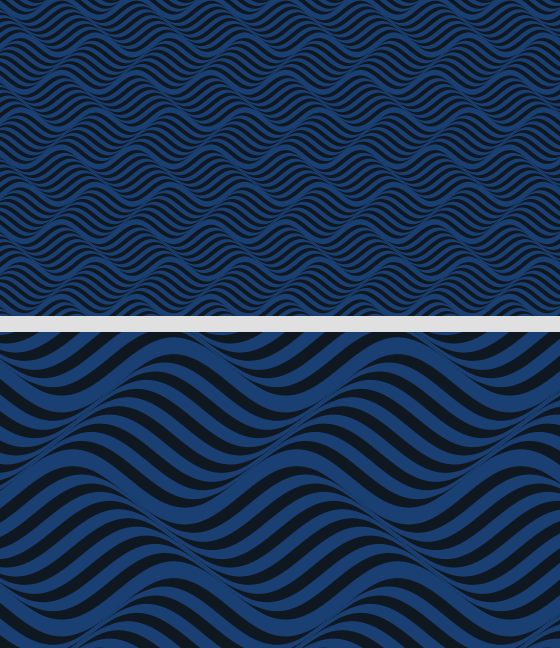
Top: the whole. Bottom: its middle third, enlarged.
This pattern is drawn by a Shadertoy shader. Its source:

```glsl
// Tapering dark stripes on blue: waves whose phase drifts right, then left, row by row.
#define REPEATS 7.5      // tiles across the canvas width
#define ROW_HEIGHT 0.5   // two mirrored rows per square tile
#define BASE_Y 0.13      // height of the first ridge, in tiles
#define AMPLITUDE 0.13   // wave height, in tiles
#define CREST_X 0.05     // mean crest position, in tiles
#define DRIFT 0.53       // sideways drift of the crest over one row
#define RIDGE 0.035      // share of a row left solid beside each ridge
#define STRIPES 6.0      // dark stripes per row
#define DUTY 0.48        // dark share of a stripe cycle
#define BLUE vec3(0.100, 0.250, 0.450)
#define DARK vec3(0.060, 0.090, 0.130)

const float TAU = 6.2831853;

// Wave angle at x on level line k; the drift zigzags between whole levels.
float waveAngle(float k, float x) {
    float zigzag = 0.5 - abs(mod(k, 2.0) - 1.0);
    return TAU * (x - CREST_X - DRIFT * zigzag);
}

float waveHeight(float k, float x) {
    return k * ROW_HEIGHT + AMPLITUDE * cos(waveAngle(k, x));
}

// Level line through p: height grows steadily with k, so bisect.
float levelAt(vec2 p) {
    float low = (p.y - AMPLITUDE) / ROW_HEIGHT;
    float high = (p.y + AMPLITUDE) / ROW_HEIGHT;
    for (int i = 0; i < 18; i++) {
        float middle = 0.5 * (low + high);
        if (waveHeight(middle, p.x) < p.y) low = middle;
        else high = middle;
    }
    return 0.5 * (low + high);
}

// Coverage of the dark stripes at p, filtered over one pixel.
float stripeCoverage(vec2 p, float pixel) {
    float k = levelAt(p);
    float steep = TAU * AMPLITUDE * sin(waveAngle(k, p.x));

    // Local stretch of the row: near 0 on the pinched diagonals, near 2 between.
    float lean = mod(k, 2.0) < 1.0 ? 1.0 : -1.0;
    float stretch = max(1.0 + lean * steep * DRIFT / ROW_HEIGHT, 0.02);

    // Stripes fill the row between its ridges and taper where it is pinched.
    float share = 1.0 - 2.0 * RIDGE;
    float across = clamp((fract(k) - RIDGE) / share, 0.0, 1.0);
    float spacing = ROW_HEIGHT * share * stretch / STRIPES * inversesqrt(1.0 + steep * steep);
    float duty = DUTY * smoothstep(0.0, 0.6, stretch);

    // Smooth the edges and let stripes thinner than a pixel fade away.
    float edge = (abs(fract(across * STRIPES) - 0.5) - 0.5 * duty) * spacing;
    float coverage = clamp(0.5 - edge / pixel, 0.0, 1.0);
    return min(coverage, duty * spacing / pixel);
}

void mainImage(out vec4 fragColor, in vec2 fragCoord) {
    float pixel = REPEATS / iResolution.x;
    vec2 p = fragCoord * pixel - vec2(0.0, BASE_Y);
    fragColor = vec4(mix(BLUE, DARK, stripeCoverage(p, pixel)), 1.0);
}
```
